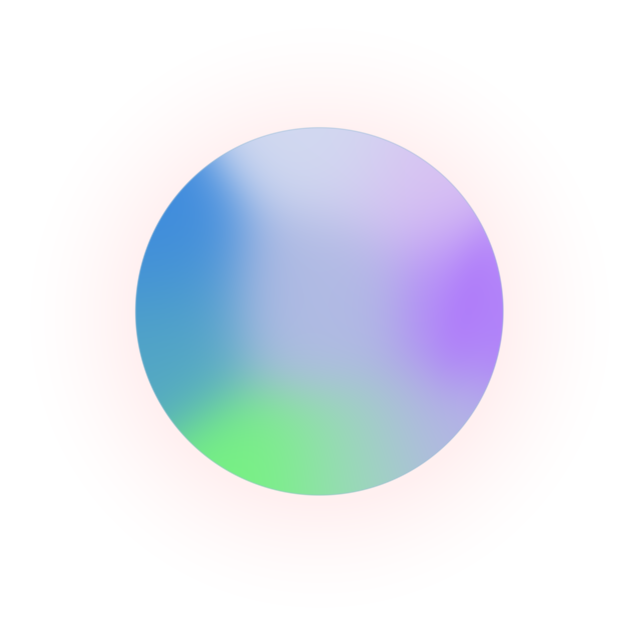
A Shadertoy shader for this background:

```glsl
// A soft multicoloured gradient disc with a faint pink glow on white.

const int ANCHORS = 9;

// Blend of colour anchors placed in disc units (radius 1), weighted by closeness
vec3 meshGradient(vec2 p) {
    vec2 places[ANCHORS] = vec2[](
        vec2(-0.95, 0.32), vec2(-0.92, -0.15), vec2(-0.35, -0.98),
        vec2(0.22, -0.95), vec2(0.70, -0.80), vec2(0.92, 0.05),
        vec2(0.65, 0.75), vec2(0.05, 1.00), vec2(0.00, 0.05));
    vec3 colors[ANCHORS] = vec3[](
        vec3(0.24, 0.54, 0.87), vec3(0.33, 0.66, 0.76), vec3(0.46, 0.95, 0.50),
        vec3(0.60, 0.86, 0.72), vec3(0.71, 0.70, 0.91), vec3(0.69, 0.50, 0.98),
        vec3(0.85, 0.76, 0.95), vec3(0.82, 0.85, 0.94), vec3(0.69, 0.73, 0.89));
    vec3 sum = vec3(0.0);
    float total = 0.0;
    for (int i = 0; i < ANCHORS; i++) {
        vec2 d = p - places[i];
        float weight = exp(-5.5 * dot(d, d));
        sum += weight * colors[i];
        total += weight;
    }
    return sum / total;
}

void mainImage(out vec4 fragColor, in vec2 fragCoord) {
    vec2 uv = (fragCoord - 0.5 * iResolution.xy) / iResolution.y;
    float pixel = 1.0 / iResolution.y;

    // Pink halo fading to white
    float halo = clamp((0.478 - length(uv)) / 0.188, 0.0, 1.0);
    vec3 color = vec3(1.0) - vec3(0.001, 0.060, 0.058) * pow(halo, 1.6);

    // Disc with a tilted violet ridge near its right side
    vec2 p = (uv - vec2(-0.001, 0.0104)) / 0.2895;
    vec3 disc = meshGradient(p);
    vec2 ridge = vec2(p.x - 0.82 - 0.25 * (p.y - 0.08), p.y - 0.08) / vec2(0.13, 0.34);
    disc = mix(disc, vec3(0.68, 0.47, 0.98), 0.55 * exp(-dot(ridge, ridge)));

    // Thin muted rim and smooth edge
    float edge = (length(p) - 1.0) * 0.2895;
    float rim = smoothstep(-0.003, 0.0, edge);
    disc = mix(disc, vec3(0.60, 0.74, 0.83), 0.5 * rim);
    color = mix(color, disc, smoothstep(pixel, -pixel, edge));

    fragColor = vec4(color, 1.0);
}
```
